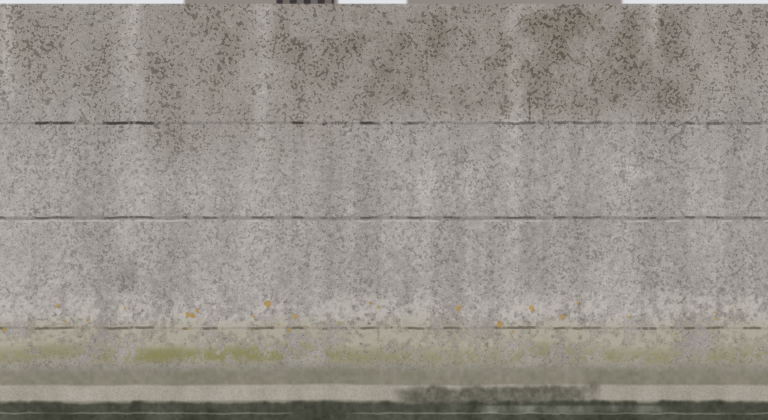
Reproduce this texture procedurally as a WebGL 2 fragment shader.

```glsl
#version 300 es
precision highp float;
// Weathered concrete harbour wall with stained joints, lichen and a dark waterline.
uniform vec2 u_resolution;
out vec4 fragColor;

float hash(vec2 p) {
  vec3 v = fract(vec3(p.xyx) * 0.1031);
  v += dot(v, v.yzx + 33.33);
  return fract((v.x + v.y) * v.z);
}

float noise(vec2 p) {
  vec2 i = floor(p), f = fract(p);
  f = f * f * (3.0 - 2.0 * f);
  return mix(mix(hash(i), hash(i + vec2(1, 0)), f.x),
             mix(hash(i + vec2(0, 1)), hash(i + vec2(1, 1)), f.x), f.y);
}

// Octaves are turned to hide the lattice
float fbm(vec2 p) {
  float sum = 0.0, amp = 0.5;
  for (int i = 0; i < 5; i++) {
    sum += amp * noise(p);
    p = mat2(1.6, 1.2, -1.2, 1.6) * p + vec2(17.3, 9.1);
    amp *= 0.5;
  }
  return sum;
}

// Soft interval that is 1 between a and b
float band(float x, float a, float b, float s) {
  return smoothstep(a - s, a + s, x) * (1.0 - smoothstep(b - s, b + s, x));
}

// Rough horizontal crack at height h
float joint(vec2 q, float h, float width) {
  float y = q.y - h - 0.006 * (fbm(vec2(q.x * 30.0, h * 90.0)) - 0.5);
  return 1.0 - smoothstep(width * 0.3, width + 0.002, abs(y));
}

void main() {
  vec2 uv = gl_FragCoord.xy / u_resolution;
  vec2 q = vec2(uv.x * 1.829, uv.y);
  float x = uv.x, y = uv.y, aa = 1.0 / u_resolution.y;
  float cloud = fbm(q * 7.0);
  float patchy = fbm(q * vec2(24.0, 18.0) + 40.0);
  float grit = fbm(q * 100.0 + 7.0);
  float grain = noise(mat2(0.8, 0.6, -0.6, 0.8) * q * 290.0);
  float streak = 0.6 * noise(vec2(q.x * 24.0, q.y * 2.0) + 11.0) + 0.4 * noise(vec2(q.x * 60.0, q.y * 4.0));

  // Bare concrete, streaked by rain
  vec3 col = mix(vec3(0.612, 0.59, 0.57), vec3(0.665, 0.645, 0.628), smoothstep(0.2, 0.8, streak));
  col += 0.05 * (cloud - 0.48) + 0.04 * (patchy - 0.48);

  // Brown grime under the coping
  float grime = 0.4 * smoothstep(0.58, 0.98, y);
  grime += 0.38 * band(x, 0.45, 0.9, 0.04) * band(y, 0.73, 0.97, 0.03);
  grime += 0.2 * band(x, 0.19, 0.44, 0.03) * band(y, 0.61, 0.95, 0.05);
  float mottled = smoothstep(0.36, 0.6, 0.4 * patchy + 0.4 * grit + 0.2 * streak);
  col = mix(col, vec3(0.445, 0.41, 0.365), min(grime * (0.22 + 0.75 * mottled), 0.7));

  // Pale runs of lime: centre, half width, lower end, strength
  vec4 runs[6] = vec4[6](vec4(0.012, 0.009, 0.75, 0.5), vec4(0.177, 0.007, 0.88, 0.65),
    vec4(0.168, 0.014, 0.3, 0.28), vec4(0.344, 0.011, 0.6, 0.45),
    vec4(0.67, 0.01, 0.36, 0.35), vec4(0.852, 0.006, 0.88, 0.6));
  for (int i = 0; i < 6; i++) {
    vec4 r = runs[i];
    float d = (x - r.x + 0.008 * (noise(vec2(y * 12.0, r.x * 70.0)) - 0.5)) / r.y;
    float run = exp(-d * d) * smoothstep(r.z - 0.08, r.z + 0.12, y) * r.w;
    col = mix(col, vec3(0.76, 0.745, 0.725), run * (0.45 + 0.9 * grit));
  }

  // Grey smudge and pale worn places
  col -= 0.09 * band(x, 0.155, 0.18, 0.008) * band(y, 0.31, 0.39, 0.025) * (0.4 + patchy);
  col += 0.025 * band(x, 0.535, 0.61, 0.015) * band(y, 0.5, 0.62, 0.03);
  col += 0.1 * band(x, 0.815, 0.845, 0.012) * band(y, 0.575, 0.61, 0.02) * grit;

  // Fine grain and small dark pores
  col += 0.07 * (grain - 0.5) + 0.13 * (grit - 0.48);
  float pores = 0.6 * noise(mat2(0.6, 0.8, -0.8, 0.6) * q * 210.0) + 0.3 * patchy + 0.2 * grain;
  col -= 0.155 * smoothstep(0.6, 0.78, pores) * (0.6 + 0.3 * smoothstep(0.5, 0.9, y));

  // Formwork joints with broken dark gaps and a pale lip
  float gaps = smoothstep(0.42, 0.62, fbm(vec2(q.x * 45.0, 3.0)));
  float open = band(x, 0.03, 0.24, 0.02) + band(x, 0.36, 0.54, 0.03) + 0.5 * band(x, 0.63, 1.0, 0.04);
  col = mix(col, vec3(0.24, 0.22, 0.2), joint(q, 0.707, 0.0035) * (0.15 + 0.7 * gaps * open));
  col = mix(col, vec3(0.47, 0.45, 0.43), joint(q, 0.481, 0.005) * 0.5);
  col = mix(col, vec3(0.28, 0.26, 0.24), joint(q, 0.482, 0.002) * 0.6 * gaps);
  col = mix(col, vec3(0.75, 0.73, 0.71), joint(q, 0.474, 0.002) * 0.6 * smoothstep(0.4, 0.7, noise(vec2(q.x * 30.0, 1.0))));
  col -= 0.13 * band(x, 0.6885, 0.6905, 0.001) * band(y, 0.71, 0.77, 0.01);

  // Salt bloom and olive growth near the tide line
  float low = y + 0.035 * (cloud - 0.5), rough = 0.5 * (patchy + grit);
  float olive = band(low, 0.14, 0.235, 0.025) * smoothstep(0.3, 0.62, rough);
  col = mix(col, vec3(0.53, 0.5, 0.39), olive * 0.75);
  float bloom = band(low, 0.165, 0.295, 0.025) * smoothstep(0.4, 0.6, rough);
  col = mix(col, vec3(0.76, 0.745, 0.71), bloom * 0.55);
  float moss = band(low, 0.14, 0.175, 0.014) * (0.22 + 0.4 * band(x, 0.16, 0.43, 0.05));
  col = mix(col, vec3(0.5, 0.49, 0.28), moss * smoothstep(0.25, 0.6, rough));
  col = mix(col, vec3(0.36, 0.34, 0.28), joint(q, 0.219, 0.003) * (0.15 + 0.55 * gaps));

  // Scattered orange lichen
  for (int i = 0; i < 34; i++) {
    float k = float(i);
    vec2 c = vec2(hash(vec2(k, 3.7)) * 1.829, 0.205 + 0.075 * hash(vec2(k, 8.2)));
    float size = 0.002 + 0.006 * pow(hash(vec2(k, 5.1)), 3.0);
    float d = length(q - c) + 0.012 * (grit - 0.5);
    col = mix(col, vec3(0.69, 0.54, 0.26), 0.65 * (1.0 - smoothstep(size - aa, size + aa, d)));
  }

  // Damp foot, pale ledge and dark wet gap
  float level = y + 0.008 * (fbm(vec2(q.x * 9.0, 2.0)) - 0.5), ragged = patchy - 0.5;
  vec3 damp = mix(vec3(0.48, 0.47, 0.41), vec3(0.56, 0.54, 0.49), patchy) + 0.08 * (grit - 0.5);
  col = mix(col, damp, 1.0 - smoothstep(0.11, 0.148, level));
  vec3 stone = vec3(0.65, 0.625, 0.585) + 0.1 * ragged + 0.06 * (grain - 0.5);
  col = mix(col, stone, band(level, 0.047, 0.084, 0.004) * 0.9);
  float wet = band(x + 0.09 * ragged, 0.53, 0.755, 0.025) * band(level + 0.025 * ragged, 0.02, 0.08, 0.008);
  col = mix(col, vec3(0.36, 0.355, 0.31) + 0.25 * (grit - 0.5), wet * 0.8);

  // Weedy waterline with faint ripples
  vec3 weed = vec3(0.29, 0.295, 0.255) + 0.16 * ragged + 0.1 * (grit - 0.5);
  weed += 0.12 * joint(q, 0.016, 0.002) * smoothstep(0.3, 0.6, noise(vec2(q.x * 8.0, 6.0)));
  weed += 0.23 * band(x, 0.62, 0.86, 0.03) * band(y, 0.018, 0.034, 0.004) * patchy;
  col = mix(col, weed, 1.0 - smoothstep(0.038, 0.048, level + 0.015 * ragged));

  // Sky and distant shapes over the coping
  vec3 far = mix(vec3(0.88, 0.89, 0.91), vec3(0.56, 0.53, 0.51), band(x, 0.24, 0.44, 0.003) + band(x, 0.53, 0.81, 0.003));
  float bars = smoothstep(0.2, 0.3, abs(fract(x * 55.0) - 0.5));
  far = mix(far, vec3(0.24, 0.22, 0.23), band(x, 0.36, 0.435, 0.002) * (0.4 + 0.6 * bars));
  col = mix(col, far, smoothstep(0.991 - aa, 0.991 + aa, y));

  fragColor = vec4(clamp(col, 0.0, 1.0), 1.0);
}
```
